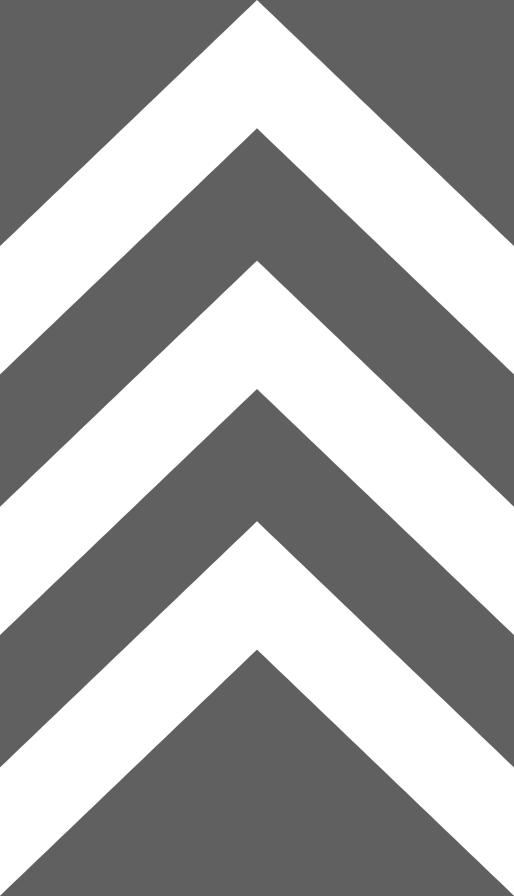
Reproduce this pattern procedurally as a Shadertoy shader.

```glsl
// Three white chevrons stacked on a flat grey ground, pointing up.
// Depth below a folded roof line is repeated by rounding to the nearest
// chevron, and each band is cut from it with a one-dimensional distance.

const vec3 GREY = vec3(0.378);
const vec3 WHITE = vec3(1.0);

// Signed distance to the nearest of `count` bands along the depth axis.
float bandDistance(float depth, float period, float thickness, float count) {
    float centred = depth - 0.5 * thickness;
    float index = clamp(round(centred / period), 0.0, count - 1.0);
    return abs(centred - index * period) - 0.5 * thickness;
}

void mainImage(out vec4 fragColor, in vec2 fragCoord) {
    vec2 uv = fragCoord / iResolution.xy;

    // Mirror about the vertical axis and slope the depth towards the sides.
    float drop = 0.2747;
    float depth = 1.0 - uv.y - drop * abs(2.0 * uv.x - 1.0);

    // Size of one pixel measured across the slanted edge.
    float pixel = length(vec2(2.0 * drop, 1.0) / iResolution.xy);

    float edge = bandDistance(depth, 0.2909, 0.1432, 3.0);
    float coverage = clamp(0.5 - edge / pixel, 0.0, 1.0);

    fragColor = vec4(mix(GREY, WHITE, coverage), 1.0);
}
```
